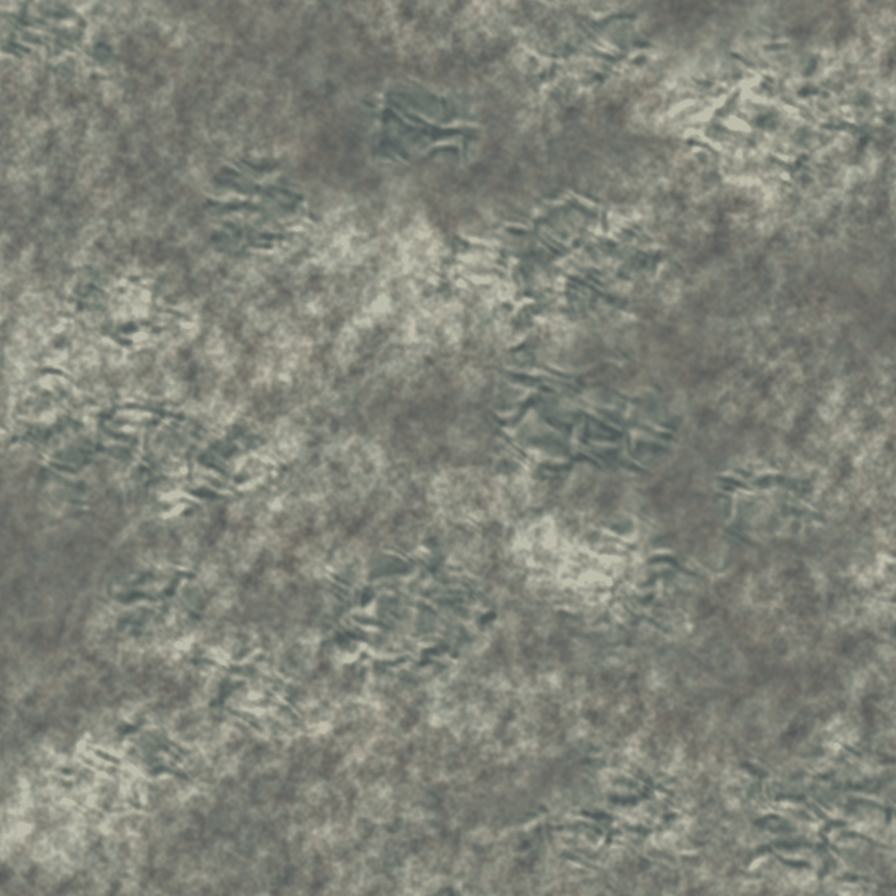
Reproduce this texture procedurally as a Shadertoy shader.

```glsl
// Weathered, lichen-grey ground seen from above: drifting light and dark soil,
// scattered outcrops of slanted rock flakes lit from the upper left, soft pale
// patches and a few worn trails. All built from layered gradient noise.

const vec3 SHADOW = vec3(0.365, 0.373, 0.362);
const vec3 SOIL   = vec3(0.493, 0.499, 0.457);
const vec3 PALE   = vec3(0.700, 0.700, 0.635);
const vec3 LICHEN = vec3(-0.022, 0.006, 0.006);  // cool tint on the rock
const vec3 EARTH  = vec3(0.028, -0.006, -0.012); // warm drift in the soil

const float BASE_TONE    = 0.484;
const float DRIFT        = 0.29;  // broad light and dark areas
const float MOTTLE       = 0.25;  // clods and tufts
const float CLODS        = 0.075; // lit bumps in the soil
const float GRAIN        = 0.085; // finest speckle
const float RELIEF       = 0.24;  // light and shade on the flakes
const float HALO         = 0.045; // lighter soil around outcrops
const float PATCH_GAIN   = 0.090;
const float TRAIL_GAIN   = 0.065;
const float TRAIL_WIDTH  = 0.007;
const float SKEW         = 1.0;   // lifts highlights, softens darks
const float FLAKE_ANGLE  = -0.55;
const vec2  FLAKE_FREQ   = vec2(29.0, 54.0);
const float OUTCROP_GRID = 5.0;
const float PATCH_GRID   = 4.0;

// Integer hash giving two values from 0 to 1
vec2 hash2(vec2 cell) {
    uvec2 q = uvec2(ivec2(cell) + 4096);
    uint h = q.x * 1597334677u ^ q.y * 3812015801u;
    h = (h ^ (h >> 15)) * 2246822519u;
    h ^= h >> 13;
    uint k = h * 3266489917u;
    k ^= k >> 16;
    return vec2(float(h & 65535u), float(k & 65535u)) / 65535.0;
}

float cornerSlope(vec2 cell, vec2 offset) {
    float a = 6.28318 * hash2(cell).y;
    return dot(vec2(cos(a), sin(a)), offset);
}

// Gradient noise, about -0.7 to 0.7
float noise(vec2 p) {
    vec2 i = floor(p), f = p - i;
    vec2 u = f * f * f * (f * (f * 6.0 - 15.0) + 10.0);
    vec2 e = vec2(1.0, 0.0);
    float low  = mix(cornerSlope(i, f), cornerSlope(i + e.xy, f - e.xy), u.x);
    float high = mix(cornerSlope(i + e.yx, f - e.yx), cornerSlope(i + e.xx, f - e.xx), u.x);
    return mix(low, high, u.y);
}

mat2 rotation(float a) {
    return mat2(cos(a), -sin(a), sin(a), cos(a));
}

float fbm(vec2 p) {
    float sum = 0.0, gain = 0.5;
    for (int i = 0; i < 4; i++) {
        sum += gain * noise(p);
        p = rotation(0.6) * p * 2.03 + 17.3;
        gain *= 0.5;
    }
    return sum;
}

// Randomly placed flat ellipses: 1 at a centre, 0 at the rim, negative outside
float scatter(vec2 p, float grid, float share, float seed) {
    vec2 home = floor(p * grid);
    float best = -0.3;
    for (int y = -1; y <= 1; y++)
    for (int x = -1; x <= 1; x++) {
        vec2 cell = home + vec2(x, y);
        vec2 spot = cell + mix(vec2(0.15), vec2(0.85), hash2(cell + seed));
        vec2 pick = hash2(cell + seed + 91.0);
        float radius = mix(0.32, 0.66, pick.y);
        float d = length((p * grid - spot) * vec2(1.0, 1.3));
        if (pick.x < share) best = max(best, 1.0 - d / radius);
    }
    return best;
}

// Height of overlapping flakes, stretched along their slant
float flakeHeight(vec2 p) {
    vec2 q = rotation(FLAKE_ANGLE) * p * FLAKE_FREQ;
    q += 0.9 * vec2(noise(p * 26.0), noise(p * 26.0 + 40.0));
    return noise(q) + 0.5 * noise(q * 1.9 + 9.0);
}

// Distance to a quadratic curve, followed in short straight steps
float curveDistance(vec2 p, vec2 a, vec2 b, vec2 c) {
    float d = 9.0;
    vec2 from = a;
    for (int i = 1; i <= 10; i++) {
        float t = float(i) / 10.0;
        vec2 to = mix(mix(a, b, t), mix(b, c, t), t);
        vec2 s = to - from, r = p - from;
        d = min(d, length(r - s * clamp(dot(r, s) / dot(s, s), 0.0, 1.0)));
        from = to;
    }
    return d;
}

void mainImage(out vec4 fragColor, in vec2 fragCoord) {
    vec2 p = fragCoord / iResolution.y;
    vec2 light = vec2(-0.0034, 0.0058);

    // Soil: broad drift, lit clods and speckle, calmer in the dark hollows
    float drift = fbm(p * vec2(2.6, 4.6) + 3.7);
    float calm = mix(0.6, 1.15, smoothstep(-0.18, 0.08, drift));
    vec2 turned = rotation(0.7) * p;
    float clods = noise((turned - light) * 44.0) - noise((turned + light) * 44.0);
    float speckle = noise(turned * 92.0 + 5.0) + 0.7 * noise(turned.yx * 151.0 + 70.0);
    float tone = BASE_TONE + DRIFT * drift;
    tone += calm * (MOTTLE * fbm(p * 23.0 + 31.0) + CLODS * clods + GRAIN * speckle);

    // Pale patches with ragged edges
    float ragged = fbm(p * 13.0 + 8.0);
    float patches = scatter(p, PATCH_GRID, 0.32, 37.0) + 0.7 * ragged;
    tone += PATCH_GAIN * smoothstep(0.0, 0.6, patches);

    // Outcrops: lighter surround and shaded flakes
    float outcrop = scatter(p, OUTCROP_GRID, 0.72, 5.0) + 1.3 * ragged;
    float rock = smoothstep(0.0, 0.4, outcrop);
    float shade = flakeHeight(p - light * 0.6) - flakeHeight(p + light * 0.6);
    tone += HALO * smoothstep(-0.25, 0.15, outcrop) - 0.015 * rock;
    tone += RELIEF * shade * mix(0.15, 1.0, rock);

    // Trails
    vec2 w = p + 0.012 * vec2(noise(p * 9.0), noise(p * 9.0 + 5.0));
    float trail = curveDistance(w, vec2(0.07, 0.27), vec2(0.11, 0.45), vec2(0.34, 0.51));
    trail = min(trail, curveDistance(w, vec2(0.29, 0.18), vec2(0.44, 0.19), vec2(0.54, 0.28)));
    trail = min(trail, curveDistance(w, vec2(0.41, 0.20), vec2(0.42, 0.26), vec2(0.41, 0.33)));
    tone += TRAIL_GAIN * (1.0 - smoothstep(0.3, 1.5, trail / TRAIL_WIDTH));

    // Colour
    float contrast = tone - 0.5;
    tone = clamp(tone + SKEW * contrast * contrast, 0.35, 0.74);
    vec3 color = tone < 0.5 ? mix(SHADOW, SOIL, (tone - 0.37) / 0.13)
                            : mix(SOIL, PALE, (tone - 0.5) / 0.2);
    color += LICHEN * rock * (1.0 - smoothstep(0.44, 0.60, tone));
    color += EARTH * (1.0 - rock) * (fbm(p * 9.0 + 60.0) + 0.7 * noise(turned * 60.0));
    fragColor = vec4(color, 1.0);
}
```
